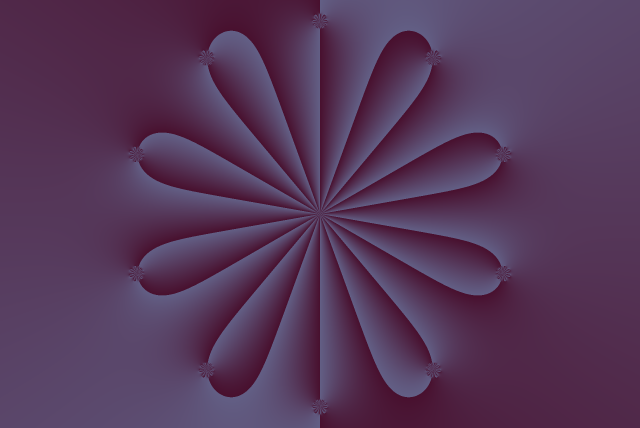
Reproduce this background procedurally as a Shadertoy shader.

```glsl
// Phase portrait of the complex map z + 1/z^9: a ten-fold flower of sawtooth
// gradients. A second, smaller pass of the same map opens a tiny rosette at each
// zero. Colour follows the half-turn phase; supersampling smooths the jumps.

const float PI = 3.14159265;
const float RING_RADIUS = 0.448;   // distance of the zeros, in canvas heights
const float ROSETTE_SCALE = 0.37;  // size of the second pass
const int SAMPLES = 3;             // per axis
const vec3 PLUM = vec3(0.283, 0.062, 0.180);
const vec3 SLATE = vec3(0.385, 0.372, 0.522);

// z^n in polar form; the radius is kept off zero to avoid overflow
vec2 complexPower(vec2 z, float n) {
    float radius = max(length(z), 0.02);
    float angle = atan(z.y, z.x) * n;
    return pow(radius, n) * vec2(cos(angle), sin(angle));
}

// z + 1/z^9, with its ten zeros on a circle of the given radius
vec2 flowerMap(vec2 z, float radius) {
    vec2 unit = z / radius;
    return radius * (unit + complexPower(unit, -9.0));
}

// Phase folded to one half turn, from 0 to 1
float halfTurnPhase(vec2 z) {
    return fract(atan(z.y, z.x) / PI + 0.5);
}

vec3 portrait(vec2 z) {
    vec2 petals = flowerMap(z, 1.0);
    vec2 rosettes = flowerMap(petals, ROSETTE_SCALE);
    return mix(PLUM, SLATE, halfTurnPhase(rosettes));
}

void mainImage(out vec4 fragColor, in vec2 fragCoord) {
    vec3 total = vec3(0.0);

    // Average a regular grid of samples inside the pixel
    for (int i = 0; i < SAMPLES * SAMPLES; i++) {
        vec2 cell = vec2(i % SAMPLES, i / SAMPLES);
        vec2 offset = (cell + 0.5) / float(SAMPLES) - 0.5;
        vec2 position = (fragCoord + offset - 0.5 * iResolution.xy) / iResolution.y;
        total += portrait(position / RING_RADIUS);
    }

    fragColor = vec4(total / float(SAMPLES * SAMPLES), 1.0);
}
```
